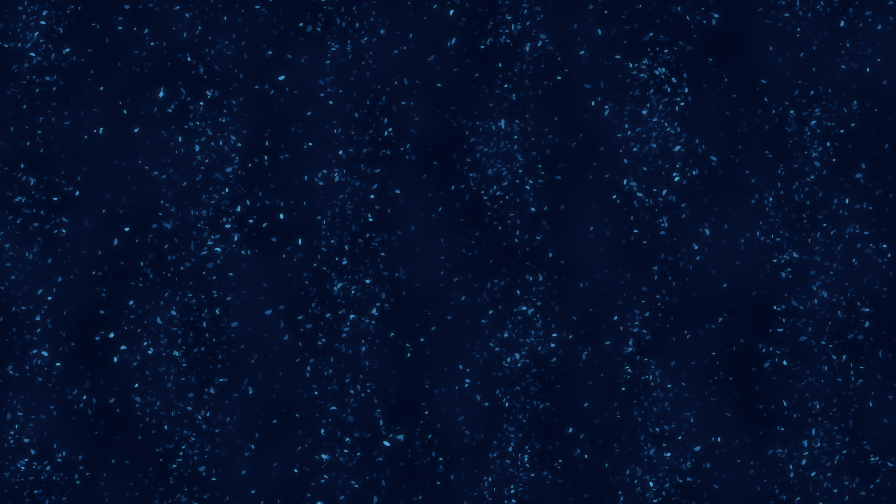
Give the GLSL for this background, as a Shadertoy shader.

```glsl
vec3 hash3(vec2 p) {
    vec3 q = fract(p.xyx * vec3(0.1031, 0.1030, 0.0973));
    q += dot(q, q.yxz + 33.33);
    return fract((q.xxy + q.yzz) * q.zyx);
}

float gradientNoise(vec2 p) {
    vec2 i = floor(p), f = p - i;
    vec2 u = f * f * f * (f * (f * 6.0 - 15.0) + 10.0);
    vec2 e = vec2(0.0, 1.0);
    float a = dot(hash3(i + e.xx).xy * 2.0 - 1.0, f - e.xx);
    float b = dot(hash3(i + e.yx).xy * 2.0 - 1.0, f - e.yx);
    float c = dot(hash3(i + e.xy).xy * 2.0 - 1.0, f - e.xy);
    float d = dot(hash3(i + e.yy).xy * 2.0 - 1.0, f - e.yy);
    return mix(mix(a, b, u.x), mix(c, d, u.x), u.y);
}

// Chance of a fleck: ragged vertical columns plus thin winding trails
float fleckDensity(vec2 p, float fineness) {
    float sway = 0.1 * gradientNoise(p * 2.5 + 3.0);
    float column = 0.5 + 0.5 * cos(6.2832 * (p.x - 0.07 + sway) / 0.31);
    float patches = smoothstep(-0.5, 0.4, gradientNoise(p * 5.0 + 41.0));
    float trail = smoothstep(0.04, 0.0, abs(gradientNoise(p * 2.2 + 19.0)));
    return 0.07 + 0.48 * pow(column, 1.0 + 0.5 * fineness) * patches
         + 0.25 * trail * column;
}

// Dark navy with faint cloudy mottling
vec3 nightBase(vec2 p) {
    float cloud = gradientNoise(p * vec2(7.0, 5.0) + 60.0)
                + 0.5 * gradientNoise(p * 14.0 + 80.0);
    float edge = smoothstep(0.0, 0.05, p.y) * smoothstep(1.0, 0.95, p.y);
    float light = smoothstep(-0.45, 0.45, cloud) * mix(0.6, 1.0, edge);
    return mix(vec3(0.006, 0.04, 0.135), vec3(0.02, 0.063, 0.174), light);
}

void mainImage(out vec4 fragColor, in vec2 fragCoord) {
    vec2 p = fragCoord / iResolution.y;
    float pixel = 1.0 / iResolution.y;
    vec3 color = nightBase(p);

    // Fleck layers, from large and sparse to fine and crowded
    for (int layer = 0; layer < 4; layer++) {
        float fineness = float(layer);
        float cell = 0.033 * pow(0.7, fineness);
        vec2 home = floor(p / cell);

        for (int k = 0; k < 9; k++) {
            vec2 id = home + vec2(k % 3, k / 3) - 1.0;
            vec3 place = hash3(id + 17.0 + 131.0 * fineness);
            if (place.z > 0.8) continue;
            vec2 center = (id + place.xy) * cell;
            if (place.z > fleckDensity(center, fineness)) continue;

            vec3 look = hash3(id + 503.0 + 71.0 * fineness);
            vec3 form = hash3(id + 907.0 + 37.0 * fineness);

            // Slightly bent, tilted ellipse
            float angle = look.x * 2.8 - 0.7;
            float c = cos(angle), s = sin(angle);
            vec2 q = mat2(c, -s, s, c) * (p - center);
            vec2 radius = (0.0018 + 0.1 * cell) * mix(0.55, 1.4, form.x)
                        * vec2(1.0, mix(0.32, 0.62, form.y));
            q.y += 0.6 * (form.z - 0.5) * q.x * q.x / radius.x;

            // Widen by part of a pixel and keep most of the light
            vec2 soft = radius + 0.18 * pixel;
            float kept = radius.x * radius.y / (soft.x * soft.y);
            float body = kept * smoothstep(1.3, 0.7, length(q / soft));
            float halo = 0.08 * exp(-dot(q, q) / (4.0 * radius.x * radius.x));

            float glow = look.y * look.y;
            vec3 tint = mix(vec3(0.06, 0.26, 0.52), vec3(0.36, 0.8, 1.0), glow * sqrt(look.z));
            color = mix(color, tint, mix(0.26, 1.0, look.y * sqrt(look.y)) * max(body, halo));
        }
    }
    fragColor = vec4(color, 1.0);
}
```
